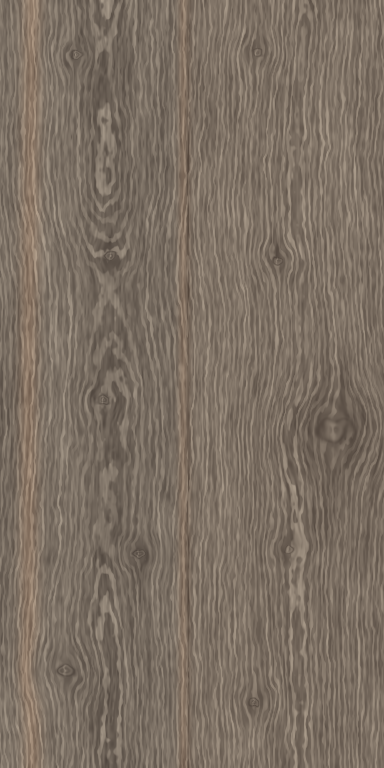
Give the GLSL for this texture, as a Shadertoy shader.

```glsl
// Two limed oak planks with wavy vertical grain, cathedral figure and knots.

const vec3 DARK_WOOD = vec3(0.36, 0.32, 0.285);
const vec3 LIMED_WOOD = vec3(0.63, 0.58, 0.52);
const vec3 WARM_TINT = vec3(0.035, 0.0, -0.02);
const float BASE_TONE = 0.31;
const float RING_COUNT = 76.0;      // growth rings per canvas width
const float RING_CONTRAST = 0.56;
const float FIBRE_CONTRAST = 0.34;
const float SEAM_X = 0.49;
const float LEFT_HEART = 0.28;
const float RIGHT_HEART = 0.78;
const int KNOTS = 10;
const float BIG_KNOT = 0.042;
const float TAU = 6.28319;

float hash(vec2 p) {
    vec3 q = fract(p.xyx * 0.1031);
    q += dot(q, q.yzx + 33.33);
    return fract((q.x + q.y) * q.z);
}

float noise(vec2 p) {
    vec2 i = floor(p), f = fract(p);
    f = f * f * (3.0 - 2.0 * f);
    return mix(mix(hash(i), hash(i + vec2(1, 0)), f.x),
               mix(hash(i + vec2(0, 1)), hash(i + vec2(1, 1)), f.x), f.y);
}

float bell(float x) { return exp(-x * x); }

// Distance from the heart axis; its varying depth makes the cathedral arches
float ringDistance(vec2 p, float plank, out float fromHeart) {
    float seed = 17.0 + 40.0 * plank;
    float heart = mix(LEFT_HEART, RIGHT_HEART, plank)
                + 0.035 * (noise(vec2(p.y * 2.0, seed)) - 0.5);
    float sway = 0.018 * (noise(p * vec2(7.0, 5.0) + seed) - 0.5)
               + 0.007 * (noise(p * vec2(22.0, 16.0) + seed) - 0.5);
    fromHeart = p.x - heart + sway;
    float depth = mix(0.10, 0.065, plank) * noise(vec2(p.y * 3.2 + seed, seed)) + 0.012;
    return length(vec2(fromHeart, depth));
}

void mainImage(out vec4 fragColor, in vec2 fragCoord) {
    vec2 p = fragCoord / iResolution.x;
    float plank = step(SEAM_X, p.x);

    // Knots bend the grain sideways and carry their own dark rings
    vec2 bent = p;
    float halo = 0.0, core = 0.0, knotTone = 0.0;
    for (int i = 0; i < KNOTS; i++) {
        float side = float(i % 2), row = float(i / 2), id = float(i) + 3.0;
        if (side != plank) continue;
        vec2 centre = vec2(mix(LEFT_HEART, RIGHT_HEART, side) + 0.24 * (hash(vec2(id, 5.0)) - 0.5),
                           0.4 * (row + 0.2 + 0.6 * hash(vec2(id, 11.0))));
        float pick = hash(vec2(id, 23.0));
        float size = i == 5 ? BIG_KNOT : mix(0.014, 0.028, pick * pick);
        vec2 d = (p - centre) / size;
        bent.x -= size * d.x * 0.85 * exp(-dot(d, d) / 6.0 * mix(0.45, 1.0, bell(d.x / 3.0)));
        halo = max(halo, exp(-dot(d * vec2(0.5, 0.36), d * vec2(0.5, 0.36))));

        float radius = length(d * vec2(0.85, 1.1)) + 0.5 * (noise(d * 1.6 + id * 7.0) - 0.5);
        float inside = 1.0 - smoothstep(0.7, 1.15, radius);
        float crack = bell((d.x + 0.5 * d.y * (pick - 0.5) + 0.3 * noise(d * 3.0 + id)) * 7.0)
                    * bell(d.y * 1.4);
        float tone = 0.2 + 0.12 * cos(radius * 13.0) - 0.2 * bell((radius - 0.85) * 5.0) + 0.5 * crack;
        knotTone = mix(knotTone, tone, inside);
        core = max(core, inside);
    }

    // Growth rings filled with pale lime
    float fromHeart;
    float ring = RING_COUNT * ringDistance(bent, plank, fromHeart);
    ring += 0.55 * (noise(p * vec2(60.0, 26.0)) - 0.5) + 0.3 * (noise(p * vec2(150.0, 70.0)) - 0.5);
    float line = smoothstep(0.3, 0.95, 0.5 + 0.5 * cos(TAU * ring));
    line = mix(line, 0.4, smoothstep(0.5, 1.0, fwidth(ring)));
    float ringId = floor(ring + 0.5);
    float strength = 0.3 + 0.4 * hash(vec2(ringId, 9.0 + plank))
                   + 0.5 * (noise(vec2(ringId * 3.7, p.y * 9.0)) - 0.3);
    strength *= 1.0 + 0.35 * bell(fromHeart / 0.04);

    // Fibres, short pores and broad stains
    float fibre = noise(vec2(bent.x * 170.0, p.y * 11.0)) - 0.5;
    float pore = noise(vec2(bent.x * 230.0, p.y * 48.0) + 31.0) - 0.5;
    float stain = noise(vec2(bent.x * 7.0, p.y * 1.3) + 4.0)
                + 0.5 * noise(vec2(bent.x * 19.0, p.y * 3.0) + 8.0) - 0.75;

    float tone = BASE_TONE + RING_CONTRAST * line * strength;
    tone += FIBRE_CONTRAST * (fibre + pore) + 0.22 * stain;
    tone -= 0.07 * bell(fromHeart / 0.07) + 0.24 * halo;
    tone = mix(tone, knotTone + 0.25 * (fibre + pore), 0.85 * core);

    // Warm sapwood strips and the narrow joint
    float strip = (1.0 - plank) * bell((bent.x - 0.07 - 0.02 * noise(vec2(p.y * 2.0, 3.0))) / 0.025);
    float edge = bell((p.x - SEAM_X + 0.012) / 0.014);
    float warm = strip + 0.8 * edge + 0.15 * plank;
    tone += 0.16 * strip + 0.1 * edge;
    tone -= 0.4 * bell((p.x - SEAM_X) / 0.003) * (0.5 + 0.6 * noise(vec2(p.y * 12.0, 6.0)));

    vec3 color = mix(DARK_WOOD, LIMED_WOOD, clamp(tone, -0.35, 1.15)) + WARM_TINT * warm;
    fragColor = vec4(color, 1.0);
}
```
